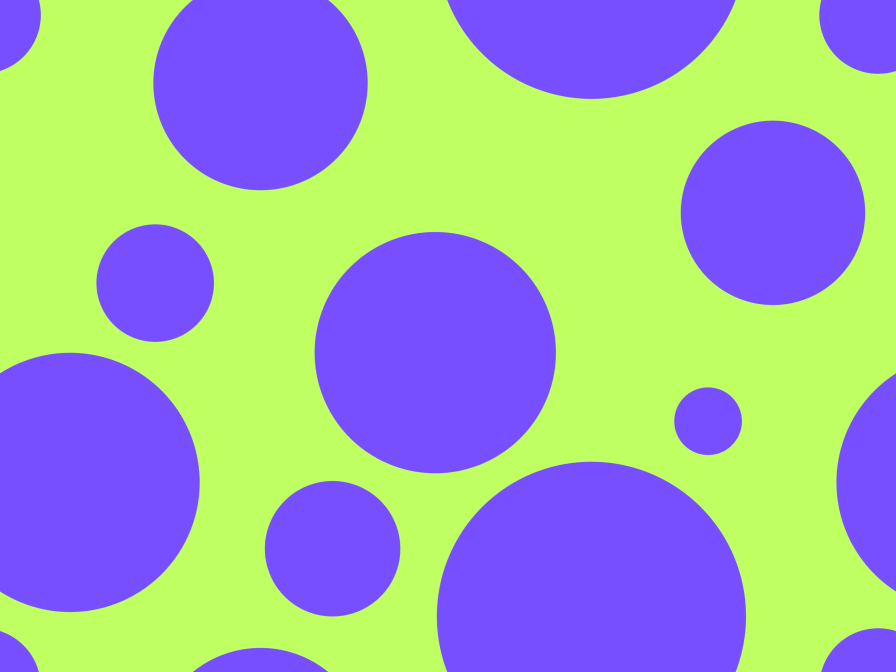
This pattern is drawn by a Shadertoy shader. Its source:

```glsl
// Flat violet discs of mixed sizes scattered without overlap on a lime ground.
// Their centres follow a tilted, jittered lattice that wraps around the canvas;
// small discs fill the room between large ones, and one spot stays open.

#define LARGE_DISCS 5
#define TILE vec2(4.0 / 3.0, 1.0)
#define ALONG vec2(0.4 / 3.0, 0.3)
#define ACROSS vec2(0.4, -0.1)
#define ORIGIN vec2(0.92, 0.075)
#define JITTER vec2(0.01, 0.11)
#define MEAN_RADIUS 0.172
#define RADIUS_SWING 0.058
#define GAP 0.048
#define SEED 3.7
#define LIME vec3(0.75, 1.0, 0.38)
#define VIOLET vec3(0.47, 0.31, 1.0)

float hash(vec2 p) {
    return fract(sin(dot(p, vec2(127.1, 311.7))) * 43758.5453);
}

// Lattice point of a disc, moved a little along and across its row
vec2 discCentre(float index) {
    vec2 random = vec2(hash(vec2(index, SEED)), hash(vec2(index, SEED + 5.3)));
    vec2 shift = JITTER * (2.0 * random - 1.0);
    return ORIGIN + (index + shift.x) * ALONG + shift.y * ACROSS;
}

// Large radii swing around their mean by a shrinking amount
float largeRadius(int k) {
    float side = k % 2 == 0 ? 1.0 : -1.0;
    return MEAN_RADIUS + RADIUS_SWING * side * pow(0.6, float(k));
}

// Signed distance to a disc on the wrapping tile
float discDistance(vec2 p, vec2 centre, float radius) {
    vec2 d = p - centre;
    return length(d - TILE * floor(d / TILE + 0.5)) - radius;
}

// Signed distance to the nearest of all discs
float discField(vec2 p) {
    float field = 10.0;
    for (int k = 0; k < LARGE_DISCS; k++) {
        float index = 2.0 * float(k);
        float large = largeRadius(k);
        field = min(field, discDistance(p, discCentre(index), large));

        // A small disc takes the room up to the next large one
        if (k < LARGE_DISCS - 1) {
            float small = length(ALONG) - max(large, largeRadius(k + 1)) - GAP;
            field = min(field, discDistance(p, discCentre(index + 1.0), small));
        }
    }
    return field;
}

void mainImage(out vec4 fragColor, in vec2 fragCoord) {
    vec2 p = fragCoord / iResolution.y;
    float halfEdge = 0.7 / iResolution.y;
    float ground = smoothstep(-halfEdge, halfEdge, discField(p));
    fragColor = vec4(mix(VIOLET, LIME, ground), 1.0);
}
```
